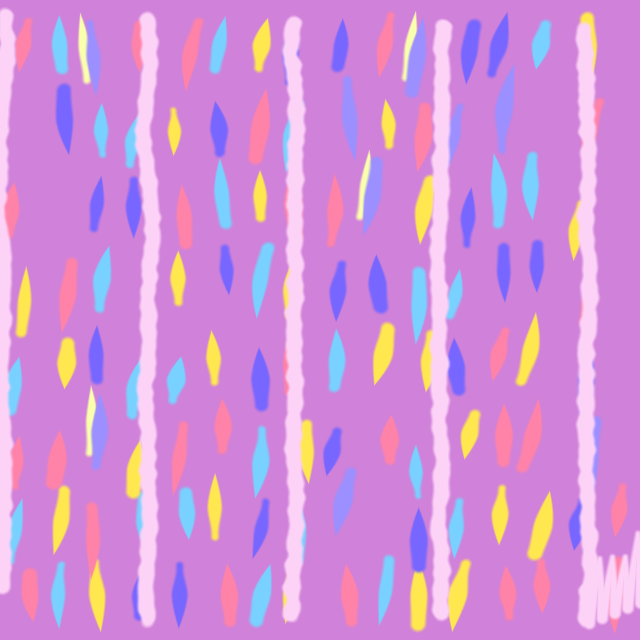
Reproduce this pattern procedurally as a three.js fragment shader.

```glsl
// Soft brush dabs scattered on orchid, divided by wobbly pale pink painted bars.
#define GRID vec2(16.0, 8.0)      // dab cells across and up
#define DAB_HALF_LENGTH 0.049
#define DAB_RADIUS 0.0125
#define DAB_SKIP 0.06             // share of empty cells
#define SOFT_ROUND 0.0042         // edge softness at the blunt end
#define SOFT_TIP 0.0016           // edge softness at the pointed end
#define BAR_START 0.003
#define BAR_STEP 0.2285
#define BAR_RADIUS 0.0122
#define BAR_SOFT 0.0036

varying vec2 vUv;

const vec3 ORCHID = vec3(0.815, 0.505, 0.85);
const vec3 BLUSH = vec3(0.99, 0.825, 0.97);
const vec3 CORAL = vec3(1.0, 0.51, 0.66);
const vec3 INDIGO = vec3(0.465, 0.40, 1.0);
const vec3 LAVENDER = vec3(0.61, 0.56, 1.0);
const vec3 YELLOW = vec3(1.0, 0.91, 0.31);
const vec3 CYAN = vec3(0.47, 0.82, 1.0);
const vec3 LEMON = vec3(0.98, 1.0, 0.68);

vec4 hash4(vec2 p) {
  vec4 q = fract(p.xyxy * vec4(0.1031, 0.1030, 0.0973, 0.1099));
  q += dot(q, q.wzxy + 33.33);
  return fract((q.xxyz + q.yzzw) * q.zywx);
}

float corner(vec2 cell, vec2 offset) {
  return dot(hash4(cell).xy * 2.0 - 1.0, offset);
}

float gradientNoise(vec2 p) {
  vec2 i = floor(p), f = p - i, e = vec2(1.0, 0.0);
  vec2 u = f * f * f * (f * (f * 6.0 - 15.0) + 10.0);
  return mix(mix(corner(i, f), corner(i + e, f - e), u.x),
             mix(corner(i + e.yx, f - e.yx), corner(i + 1.0, f - 1.0), u.x), u.y);
}

// Coverage of one dab: rounded at the bottom, pointed at the top.
float dab(vec2 p, float halfLen, float radius, float blunt) {
  float t = clamp(0.5 * p.y / halfLen + 0.5, 0.0, 1.0);
  float u = max(t * 2.0 - 1.0, 0.0);
  float cap = radius * blunt;
  float width = radius * mix(blunt, 1.0, smoothstep(0.1, 0.5, t)) * (1.0 - u * sqrt(u));
  float d = abs(p.x) - width;
  if (p.y < cap - halfLen) d = length(vec2(p.x, p.y + halfLen - cap)) - cap;
  if (p.y > halfLen) d = length(vec2(p.x, p.y - halfLen));
  float soft = mix(SOFT_ROUND, SOFT_TIP, t);
  return 1.0 - smoothstep(-soft, soft, d);
}

vec3 dabColor(float pick) {
  if (pick < 0.27) return CORAL;
  if (pick < 0.46) return INDIGO;
  if (pick < 0.67) return YELLOW;
  if (pick < 0.77) return LAVENDER;
  return CYAN;
}

// Paints the dab that belongs to a grid cell.
vec3 paintCell(vec3 color, vec2 uv, vec2 cell) {
  vec4 place = hash4(cell + 11.0), form = hash4(cell + 57.0);
  float stagger = hash4(vec2(cell.x, 91.0)).x - 0.5;
  vec2 center = (cell + 0.5) / GRID + (place.xy - 0.5) * vec2(0.032, 0.05);
  center.y = clamp(center.y + 0.07 * stagger, 0.07, 0.93);
  bool margin = cell.x > GRID.x - 1.5;
  if (place.z < DAB_SKIP || (margin && center.y > 0.33)) return color;

  float pick = fract(dot(cell, vec2(0.7549, 0.5698)) + 0.3 * place.w);
  vec3 tint = margin ? CORAL : dabColor(pick);
  bool wide = tint == LAVENDER;
  float halfLen = DAB_HALF_LENGTH * mix(0.76, 1.24, form.x) * (wide ? 1.25 : 1.0);
  float radius = DAB_RADIUS * mix(0.82, 1.18, form.y);

  // Lean to the right, bend a little, point up or down.
  float tilt = mix(-0.1, 0.27, form.z);
  vec2 p = uv - center;
  p = vec2(cos(tilt) * p.x - sin(tilt) * p.y, sin(tilt) * p.x + cos(tilt) * p.y);
  p.x += (form.w - 0.5) * 3.0 * p.y * p.y;
  if (wide && form.w > 0.5)
    color = mix(color, LEMON, dab(p + vec2(0.013, -0.016), 0.055, 0.009, 0.6));
  if (fract(form.w * 7.0) < 0.5) p.y = -p.y;
  return mix(color, tint, dab(p, halfLen, radius, mix(0.4, 0.88, fract(form.x * 5.0))));
}

// Distance to a bar with a wandering axis and lumpy edges.
float bar(vec2 uv, float i) {
  float seed = 7.3 * i + 0.5;
  float top = 0.975 - 0.006 * i;
  float bottom = (i < 0.5 ? 0.08 : 0.03) + 0.015 * hash4(vec2(i, 5.0)).x;
  float axis = BAR_START + BAR_STEP * i + 0.013 * gradientNoise(vec2(uv.y * 7.0, seed))
             + 0.006 * gradientNoise(vec2(uv.y * 42.0, seed + 40.0));
  float lump = 0.005 * gradientNoise(vec2(uv.y * 55.0, seed + 80.0));
  return length(vec2(uv.x - axis, uv.y - clamp(uv.y, bottom, top))) - BAR_RADIUS - lump;
}

// Distance to a stroke that thins towards its upper end.
float stroke(vec2 p, vec2 low, vec2 high) {
  vec2 axis = high - low;
  float t = clamp(dot(p - low, axis) / dot(axis, axis), 0.0, 1.0);
  return length(p - low - axis * t) - mix(0.009, 0.004, t);
}

void main() {
  vec3 color = ORCHID;
  vec2 home = floor(vUv * GRID);
  for (int j = -1; j <= 1; j++)
    for (int i = -1; i <= 1; i++) {
      vec2 cell = home + vec2(float(i), float(j));
      if (all(greaterThanEqual(cell, vec2(0.0))) && all(lessThan(cell, GRID)))
        color = paintCell(color, vUv, cell);
    }

  float d = 1.0;
  for (int i = 0; i < 5; i++) d = min(d, bar(vUv, float(i)));

  // Zigzag scribble in the lower right corner.
  for (int i = 0; i < 4; i++) {
    float k = float(i);
    vec2 low = vec2(0.921 + 0.02 * k, 0.026 + 0.008 * k);
    vec2 peak = low + vec2(0.016, 0.085 + 0.06 * hash4(vec2(k, 3.0)).y);
    d = min(d, min(stroke(vUv, low, peak), stroke(vUv, low + vec2(0.02, 0.008), peak)));
  }
  color = mix(color, BLUSH, 1.0 - smoothstep(-BAR_SOFT, BAR_SOFT, d));
  gl_FragColor = vec4(color, 1.0);
}
```
